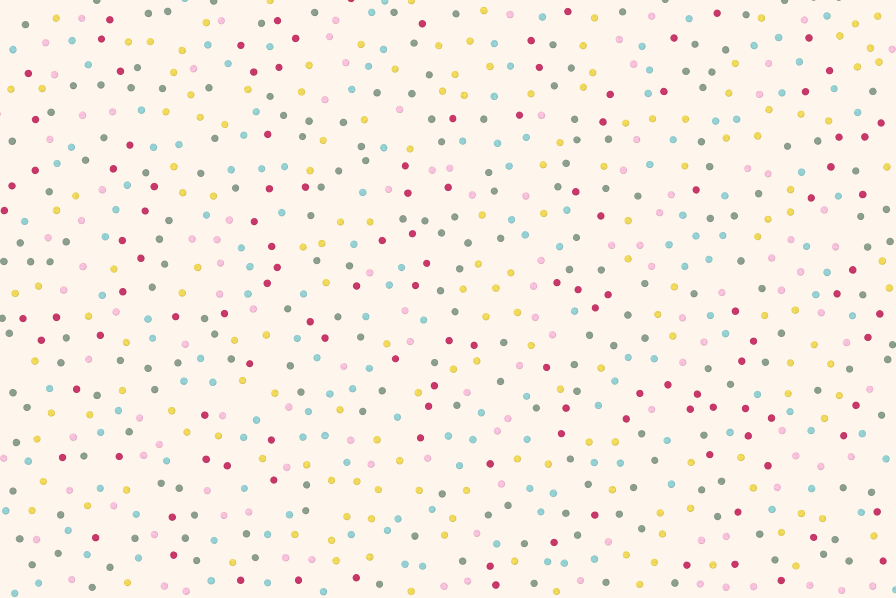
This pattern is drawn by a Shadertoy shader. Its source:

```glsl
// Scattered confetti dots in five soft colours on warm cream.
// A staggered grid is jittered cell by cell; each dot gets a slightly
// wobbly outline, a mottled painted fill and a darker rim.

vec2 hash2(vec2 p) {
    vec3 q = fract(p.xyx * vec3(0.1031, 0.1030, 0.0973));
    q += dot(q, q.yzx + 33.33);
    return fract((q.xx + q.yz) * q.zy);
}

float gradientNoise(vec2 p) {
    vec2 i = floor(p), f = p - i;
    vec2 u = f * f * (3.0 - 2.0 * f);
    vec2 o = vec2(0.0, 1.0);
    float a = dot(hash2(i) * 2.0 - 1.0, f);
    float b = dot(hash2(i + o.yx) * 2.0 - 1.0, f - o.yx);
    float c = dot(hash2(i + o.xy) * 2.0 - 1.0, f - o.xy);
    float d = dot(hash2(i + o.yy) * 2.0 - 1.0, f - o.yy);
    return mix(mix(a, b, u.x), mix(c, d, u.x), u.y);
}

vec3 dotColour(vec2 cell) {
    // Each row cycles from a random start; half the dots are reshuffled
    vec2 h = hash2(cell + 71.3);
    float cycle = fract(cell.x * 0.4 + hash2(vec2(cell.y, 9.0)).x);
    float pick = h.x < 0.5 ? h.y : cycle;
    if (pick < 0.24) return vec3(0.53, 0.60, 0.54); // sage grey
    if (pick < 0.45) return vec3(0.56, 0.79, 0.80); // aqua
    if (pick < 0.65) return vec3(0.91, 0.82, 0.34); // yellow
    if (pick < 0.84) return vec3(0.76, 0.21, 0.40); // raspberry
    return vec3(0.94, 0.73, 0.83);                  // light pink
}

void mainImage(out vec4 fragColor, in vec2 fragCoord) {
    const float density = 21.0;
    const float rowHeight = 0.866;
    vec2 p = fragCoord / iResolution.y * density;
    float pixel = density / iResolution.y;
    vec3 colour = vec3(0.996, 0.962, 0.927);

    float mottle = gradientNoise(p * 14.0);
    float wobble = gradientNoise(p * 5.0 + 40.0) * 0.014;

    for (int j = -1; j <= 1; j++) {
        float row = floor(p.y / rowHeight) + float(j);
        float shift = 0.5 * mod(row, 2.0);
        for (int i = -1; i <= 1; i++) {
            // Jittered centre inside a disc around the grid point
            vec2 cell = vec2(floor(p.x - shift) + float(i), row);
            vec2 h = hash2(cell + 17.0);
            float angle = 6.2832 * h.x;
            vec2 centre = vec2(cell.x + 0.5 + shift, (row + 0.5) * rowHeight);
            centre += 0.28 * sqrt(h.y) * vec2(cos(angle), sin(angle));

            vec2 q = p - centre;
            float radius = 0.124 + 0.008 * hash2(cell + 5.0).x;
            float dist = length(q) - radius + wobble;

            // Painted fill, darker towards the rim and the lower right
            float rim = smoothstep(-0.06, 0.0, dist);
            float side = dot(q, vec2(0.7, -0.7)) / radius;
            float shade = 1.04 + 0.10 * mottle - rim * (0.07 + 0.06 * side);
            float cover = 1.0 - smoothstep(-0.6 * pixel, 0.6 * pixel, dist);
            colour = mix(colour, clamp(dotColour(cell) * shade, 0.0, 1.0), cover);
        }
    }
    fragColor = vec4(colour, 1.0);
}
```
